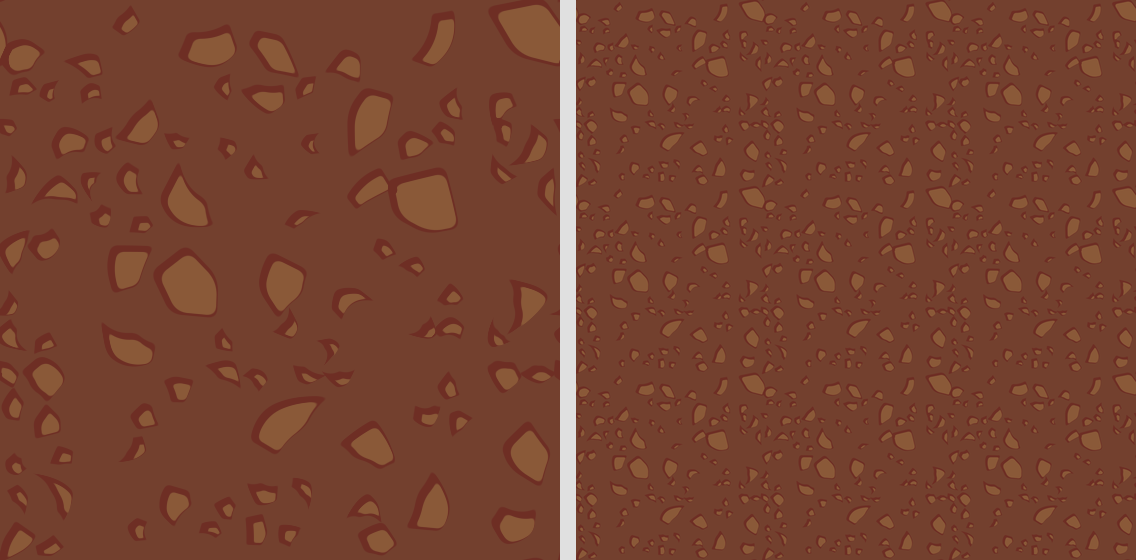
Left, the tile; right, the same tile 3 across and 3 down.
This texture is drawn by a WebGL 2 fragment shader. Its source:

```glsl
#version 300 es
precision highp float;
// Flat brown soil scattered with angular tan stones, each in a dark red hollow; tiles seamlessly.

#define SOIL vec3(0.45, 0.25, 0.18)
#define STONE vec3(0.54, 0.35, 0.22)
#define HOLLOW vec3(0.43, 0.18, 0.143)
#define CELLS 7.0                          // large cells per side, each split 2 x 2 for pebbles
#define LARGE_SHARE 0.40                   // chance that a cell holds one large stone
#define PEBBLE_SHARE 0.62                  // chance that a small cell holds a pebble
#define LARGE_SIZE vec2(0.030, 0.060)      // half length, least and most
#define PEBBLE_SIZE vec2(0.009, 0.029)
#define HOLLOW_SHIFT vec2(-0.0054, 0.0040)
#define HOLLOW_GROW 0.0078
#define STONE_GAP 0.012                    // least distance kept between stones
#define CLUMPING 0.7                       // how unevenly the stones are spread

uniform vec2 u_resolution;
out vec4 fragColor;

const float TAU = 6.2831853;

// Three random values from a cell and a seed
vec3 hash3(vec2 cell, float seed) {
  uvec3 v = uvec3(cell, seed) * 1664525u + 1013904223u;
  for (int i = 0; i < 2; i++) {
    v.x += v.y * v.z;
    v.y += v.z * v.x;
    v.z += v.x * v.y;
    v ^= v >> 16u;
  }
  return vec3(v & 65535u) / 65536.0;
}

float cornerSlope(vec2 corner, vec2 toPoint, float period) {
  float angle = TAU * hash3(mod(corner, period), 90.0).x;
  return dot(vec2(cos(angle), sin(angle)), toPoint);
}

// Gradient noise that wraps after a whole period
float gradientNoise(vec2 p, float period) {
  vec2 i = floor(p), f = fract(p);
  vec2 u = f * f * f * (f * (f * 6.0 - 15.0) + 10.0);
  vec2 e = vec2(1.0, 0.0);
  float low = mix(cornerSlope(i, f, period), cornerSlope(i + e.xy, f - e.xy, period), u.x);
  float high = mix(cornerSlope(i + e.yx, f - e.yx, period), cornerSlope(i + e.xx, f - e.xx, period), u.x);
  return mix(low, high, u.y);
}

// Local surplus or lack of stones
float clumps(vec2 p) {
  return CLUMPING * gradientNoise(p * 3.0, 3.0);
}

bool holdsLarge(vec2 cell) {
  return hash3(cell, 3.0).x < LARGE_SHARE + clumps((cell + 0.5) / CELLS);
}

float smoothMax(float a, float b, float k) {
  float h = max(k - abs(a - b), 0.0) / k;
  return max(a, b) + 0.25 * h * h * k;
}

// Distance to a bent, rounded polygon drawn around an ellipse
float stoneDistance(vec2 p, vec2 radii, float bend, vec2 cell, float seed) {
  p.y += bend * p.x * p.x / radii.x;
  float d = -1.0;
  for (float i = 0.0; i < 5.0; i++) {
    vec3 h = hash3(cell, seed + 10.0 + i);
    float t = TAU * (i + 0.65 * h.x) / 5.0;
    vec2 slope = vec2(cos(t), sin(t)) / radii;
    float reach = mix(0.8, 1.15, h.y);
    d = smoothMax(d, (dot(p, slope) - reach) / length(slope), 0.45 * radii.y);
  }
  return d;
}

// Gathers x: nearest stone, y: second nearest stone, z: nearest hollow
void scatter(vec2 p, float cells, vec2 size, bool large, inout vec3 field) {
  float seed = large ? 100.0 : 200.0;
  for (int k = 0; k < 9; k++) {
    vec2 id = floor(p * cells) + vec2(k % 3 - 1, k / 3 - 1);
    vec2 cell = mod(id, cells);
    bool inLarge = holdsLarge(large ? cell : floor(cell / 2.0));
    vec3 place = hash3(cell, seed);
    vec3 form = hash3(cell, seed + 1.0);
    bool present = large ? inLarge
      : !inLarge && place.z < PEBBLE_SHARE + clumps((cell + 0.5) / cells);
    if (!present) continue;

    float jitter = large ? 0.36 : 0.6;
    vec2 q = p - (id + 0.5 + jitter * (place.xy - 0.5)) / cells;
    float halfLength = mix(size.x, size.y, form.x * mix(form.x, 1.0, 0.4));
    vec2 radii = halfLength * vec2(1.0, mix(0.38, 0.85, form.y));
    vec3 pose = hash3(cell, seed + 2.0);
    float c = cos(TAU * pose.x), s = sin(TAU * pose.x);
    mat2 turn = mat2(c, -s, s, c);
    float bend = 0.7 * (pose.y - 0.5);

    float stone = stoneDistance(turn * q, radii, bend, cell, seed);
    float hollow = stoneDistance(turn * (q - HOLLOW_SHIFT), radii, bend, cell, seed) - HOLLOW_GROW;
    field.y = min(field.y, max(field.x, stone));
    field.x = min(field.x, stone);
    field.z = min(field.z, hollow);
  }
}

void main() {
  vec2 p = gl_FragCoord.xy / u_resolution;
  float edge = 0.7 / min(u_resolution.x, u_resolution.y);
  vec3 field = vec3(1.0);
  scatter(p, CELLS, LARGE_SIZE, true, field);
  scatter(p, 2.0 * CELLS, PEBBLE_SIZE, false, field);

  // Hollows first, then stones kept apart from their neighbours
  float stone = max(field.x, field.x - field.y + STONE_GAP);
  vec3 color = mix(SOIL, HOLLOW, smoothstep(edge, -edge, field.z));
  color = mix(color, STONE, smoothstep(edge, -edge, stone));
  fragColor = vec4(color, 1.0);
}
```
